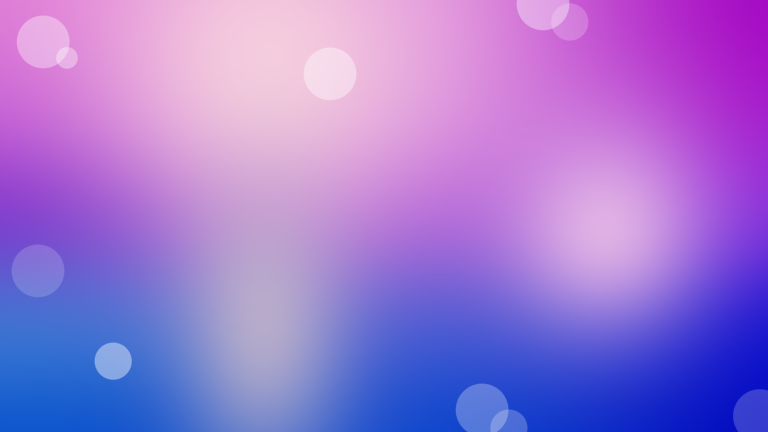
Reproduce this background procedurally as a Shadertoy shader.

```glsl
// Soft blurred backdrop running from pink and magenta down to deep blue.
// Three vertical colour ramps are blended across the canvas, Gaussian glows
// are laid on top, and translucent discs float over them.

// Smooth vertical ramp through five evenly spaced colours, top to bottom.
vec3 ramp(float y, vec3 top, vec3 upper, vec3 middle, vec3 lower, vec3 bottom) {
    vec3 stops[5] = vec3[5](bottom, lower, middle, upper, top);
    vec3 sum = vec3(0.0);
    float total = 0.0;
    for (int i = 0; i < 5; i++) {
        float d = y - 0.25 * float(i);
        float weight = exp(-26.0 * d * d);
        sum += weight * stops[i];
        total += weight;
    }
    return sum / total;
}

// Elliptical Gaussian falloff, one at the centre.
float glow(vec2 p, vec2 centre, vec2 radius) {
    vec2 d = (p - centre) / radius;
    return exp(-dot(d, d));
}

// Antialiased disc coverage.
float disc(vec2 p, vec2 centre, float radius, float edge) {
    return 1.0 - smoothstep(-edge, edge, length(p - centre) - radius);
}

vec3 backdrop(vec2 p) {
    vec3 left = ramp(p.y, vec3(0.88, 0.48, 0.84), vec3(0.80, 0.38, 0.84),
        vec3(0.48, 0.15, 0.79), vec3(0.25, 0.52, 0.83), vec3(0.02, 0.30, 0.80));
    vec3 centre = ramp(p.y, vec3(0.86, 0.52, 0.86), vec3(0.84, 0.52, 0.87),
        vec3(0.69, 0.31, 0.84), vec3(0.25, 0.35, 0.82), vec3(0.02, 0.26, 0.80));
    vec3 right = ramp(p.y, vec3(0.64, 0.02, 0.76), vec3(0.66, 0.10, 0.79),
        vec3(0.56, 0.19, 0.87), vec3(0.04, 0.07, 0.81), vec3(0.00, 0.03, 0.74));
    vec3 colour = mix(left, centre, smoothstep(0.0, 0.9, p.x));
    return mix(colour, right, smoothstep(0.95, 1.85, p.x));
}

vec3 addGlows(vec3 colour, vec2 p) {
    const vec3 blush = vec3(0.97, 0.82, 0.87);
    const vec3 mist = vec3(0.78, 0.72, 0.79);
    const vec3 orchid = vec3(0.91, 0.74, 0.90);
    colour = mix(colour, blush, 0.95 * glow(p, vec2(0.62, 0.86), vec2(0.40)));
    colour = mix(colour, mist, 0.85 * glow(p, vec2(0.61, 0.25), vec2(0.20, 0.36)));
    return mix(colour, orchid, 0.90 * glow(p, vec2(1.40, 0.47), vec2(0.24, 0.25)));
}

vec3 addDiscs(vec3 colour, vec2 p, float edge) {
    // Each disc: centre x, centre y, radius, opacity.
    const vec4 discs[10] = vec4[10](
        vec4(0.100, 0.903, 0.061, 0.36), vec4(0.155, 0.866, 0.025, 0.36),
        vec4(0.764, 0.829, 0.061, 0.40), vec4(1.257, 0.991, 0.061, 0.38),
        vec4(1.319, 0.949, 0.043, 0.20), vec4(0.088, 0.373, 0.061, 0.17),
        vec4(0.262, 0.164, 0.043, 0.42), vec4(1.116, 0.051, 0.061, 0.28),
        vec4(1.178, 0.009, 0.043, 0.24), vec4(1.759, 0.037, 0.062, 0.20));
    for (int i = 0; i < 10; i++) {
        vec4 bubble = discs[i];
        float cover = disc(p, bubble.xy, bubble.z, edge);
        colour = mix(colour, vec3(1.0), bubble.w * cover);
    }
    return colour;
}

void mainImage(out vec4 fragColor, in vec2 fragCoord) {
    vec2 p = fragCoord / iResolution.y;
    float edge = 0.8 / iResolution.y;
    vec3 colour = addGlows(backdrop(p), p);
    fragColor = vec4(addDiscs(colour, p, edge), 1.0);
}
```
